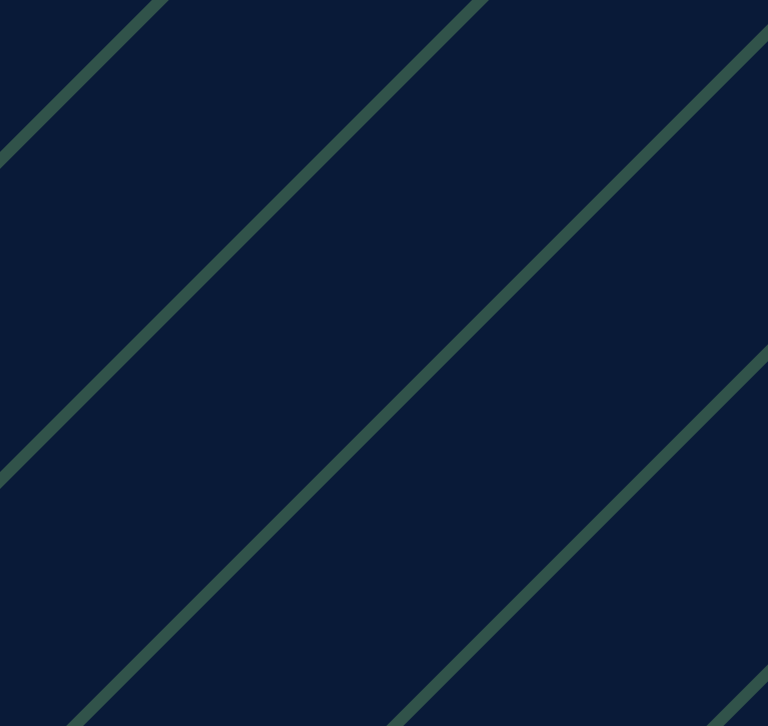
Reproduce this pattern procedurally as a Shadertoy shader.

```glsl
// Thin muted green diagonal stripes, evenly spaced on a flat navy ground.

// Lengths are fractions of the canvas height, measured across the stripes.
const float STRIPE_PERIOD = 0.3118;
const float STRIPE_WIDTH  = 0.0165;
const float FIRST_STRIPE  = 0.1562;  // distance of the first centre from the top left corner

const vec3 NAVY  = vec3(0.035, 0.102, 0.220);
const vec3 GREEN = vec3(0.194, 0.325, 0.292);

// Signed distance to the nearest stripe; negative inside it.
float stripeDistance(float across) {
    float cell = fract((across - FIRST_STRIPE) / STRIPE_PERIOD + 0.5) - 0.5;
    return abs(cell) * STRIPE_PERIOD - 0.5 * STRIPE_WIDTH;
}

void mainImage(out vec4 fragColor, in vec2 fragCoord) {
    // Position measured rightward and downward from the top left corner
    vec2 p = vec2(fragCoord.x, iResolution.y - fragCoord.y) / iResolution.y;
    float pixel = 1.0 / iResolution.y;

    // Stripes rise to the right at 45 degrees
    float across = dot(p, vec2(inversesqrt(2.0)));
    float coverage = 1.0 - smoothstep(-0.7 * pixel, 0.7 * pixel, stripeDistance(across));

    fragColor = vec4(mix(NAVY, GREEN, coverage), 1.0);
}
```
